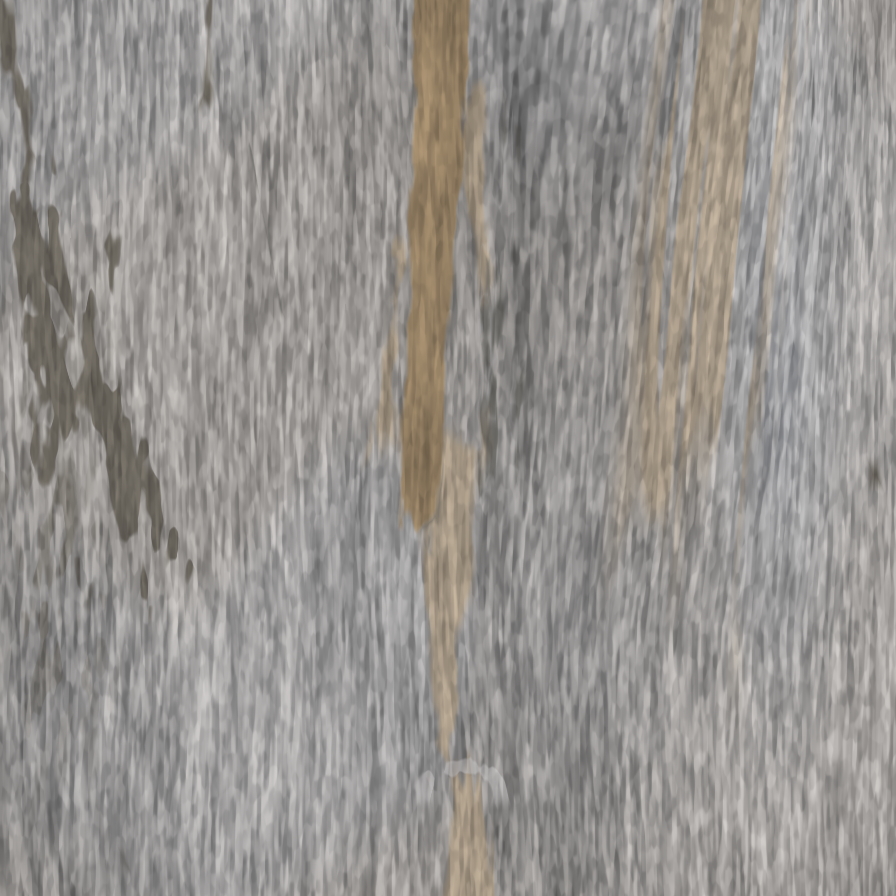
Write a WebGL 2 fragment shader that draws this texture.

```glsl
#version 300 es
precision highp float;
// Weathered grey board: fine upright grain over soft cool and warm mottling,
// with exposed tan slivers, dark worn patches and thin cracks.
// Stretched smooth cellular noise gives the grain and frays tapered slivers.
uniform vec2 u_resolution;
out vec4 outColor;

#define GRAIN_CELLS vec2(250.0, 26.0)
#define GRAIN_DEPTH 0.25
#define STREAK_DEPTH 0.09
#define MOTTLE_DEPTH 0.08
#define EDGE 0.0025
#define FRAY 0.018
#define BASE_LEVEL 0.597
#define TAN_DEEP vec3(0.575, 0.495, 0.385)
#define TAN_PALE vec3(0.650, 0.585, 0.495)
#define WORN_DARK vec3(0.385, 0.365, 0.330)
#define CRACK_DARK vec3(0.340, 0.335, 0.320)
#define FLAKE_LIGHT vec3(0.720, 0.710, 0.710)

vec3 hash3(vec2 cell) {
  vec3 q = fract(cell.xyx * vec3(0.1031, 0.1030, 0.0973));
  q += dot(q, q.yxz + 33.33);
  return fract((q.xxy + q.yzz) * q.zyx);
}

// Smooth cellular noise: random cell values blended by distance, -0.5 to 0.5
float cells(vec2 p) {
  vec2 id = floor(p), f = fract(p);
  float total = 0.0, weight = 0.0;
  for (int j = -1; j <= 1; j++)
    for (int i = -1; i <= 1; i++) {
      vec2 o = vec2(i, j);
      vec3 h = hash3(id + o + 50.0);
      vec2 d = o + h.xy - f;
      float w = exp(-6.0 * dot(d, d));
      total += w * h.z;
      weight += w;
    }
  return total / weight - 0.5;
}

// Signed distance to an upright tapered strip; ends hold low.xy, high.xy
float sliver(vec2 p, vec4 ends, float lowWidth, float highWidth) {
  float t = (p.y - ends.y) / (ends.w - ends.y);
  float side = abs(p.x - mix(ends.x, ends.z, t)) - mix(lowWidth, highWidth, clamp(t, 0.0, 1.0));
  return max(side, 0.3 * max(ends.y - p.y, p.y - ends.w));
}

float fill(float d, float soft) { return smoothstep(soft, -soft, d); }

float blob(vec2 p, vec2 centre, vec2 size) {
  vec2 q = (p - centre) / size;
  return exp(-dot(q, q));
}

void main() {
  vec2 p = gl_FragCoord.xy / u_resolution;

  // Grain coordinates lean to the right in the upper right part
  float lean = 0.09 * max(p.y - 0.3, 0.0) * smoothstep(0.5, 0.75, p.x) * smoothstep(1.05, 0.85, p.x);
  vec2 g = vec2(p.x - lean + 0.002 * sin(p.y * 11.0 + p.x * 8.0), p.y);
  float fine = 0.85 * cells(g * GRAIN_CELLS) + 0.5 * cells(g * vec2(210.0, 75.0));
  float streak = cells(g * vec2(125.0, 7.0) + 7.0);
  float wide = cells(g * vec2(34.0, 5.0) + 19.0);
  float mottle = cells(p * vec2(8.0, 4.0) + 31.0);
  float tone = cells(p * vec2(4.0, 2.5) + 43.0);
  float rough = cells(p * vec2(38.0, 13.0) + 61.0);
  float chip = cells(p * vec2(110.0, 34.0) + 83.0);
  float fray = FRAY * (rough + 0.6 * chip + 0.4 * streak);

  // Grey surface with blue and warm drifts
  float grain = GRAIN_DEPTH * fine + STREAK_DEPTH * streak;
  float level = BASE_LEVEL + grain + MOTTLE_DEPTH * mottle + 0.05 * wide + 0.04 * rough;
  level += 0.026 * cos(9.0 * (p.x - 0.25));
  level -= 0.07 * blob(p, vec2(0.58, 0.82), vec2(0.04, 0.14));
  level -= 0.05 * blob(p, vec2(0.42, 0.95), vec2(0.05, 0.15));
  level -= 0.06 * blob(p, vec2(0.06, 0.25), vec2(0.08, 0.25));
  float blue = 0.35 * smoothstep(-0.1, 0.4, tone) + 0.6 * blob(p, vec2(0.87, 0.55), vec2(0.06, 0.32));
  blue += 0.3 * blob(p, vec2(0.63, 0.3), vec2(0.16, 0.3));
  vec3 color = level * vec3(1.015, 0.993, 0.974) + blue * vec3(-0.026, -0.004, 0.026);

  // Slanted bundle of thin tan streaks
  float bundle = fill(abs(p.x - 0.78 - 0.09 * (p.y - 0.6)) - 0.075, 0.025);
  bundle *= smoothstep(0.3, 0.55, p.y + 0.4 * wide);
  float strands = smoothstep(-0.08, 0.16, 0.3 * streak + cells(g * vec2(75.0, 2.0) + 5.0));
  color = mix(color, TAN_PALE * (0.98 + 1.3 * grain), 0.75 * bundle * strands);

  // Pale slivers below and beside the main strip
  float pale = sliver(p, vec4(0.494, 0.16, 0.503, 0.52), 0.005, 0.036);
  pale = min(pale, sliver(p, vec4(0.535, -0.1, 0.51, 0.13), 0.045, 0.014) - 0.03 * streak);
  pale = min(pale, sliver(p, vec4(0.422, 0.5, 0.448, 0.72), 0.009, 0.005));
  pale = min(pale, sliver(p, vec4(0.543, 0.68, 0.528, 0.88), 0.007, 0.008));
  color = mix(color, TAN_PALE * (1.0 + 1.3 * grain), 0.8 * fill(pale + fray, 2.0 * EDGE));

  // Main exposed strip with a broken dark rim
  float strip = sliver(p, vec4(0.468, 0.42, 0.496, 1.05), 0.02, 0.031) + 0.5 * fray;
  vec3 bare = TAN_DEEP * (1.0 + 1.1 * grain + 0.2 * wide + 0.15 * rough);
  color = mix(color, bare, fill(strip, EDGE));
  float rim = fill(abs(strip - 0.002) - 0.001, EDGE) * smoothstep(-0.15, 0.15, rough);
  color = mix(color, CRACK_DARK, rim * mix(0.8, 0.35, smoothstep(0.42, 0.5, p.y)));

  // Worn patches on the left
  float tear = 0.06 * rough + 0.03 * chip + 0.03 * wide;
  float worn = sliver(p, vec4(0.15, 0.45, 0.045, 0.75), 0.012, 0.024) + tear;
  worn = min(worn, sliver(p, vec4(0.08, 0.56, 0.085, 0.69), 0.03, 0.02) + tear);
  worn = min(worn, sliver(p, vec4(0.04, 0.8, -0.005, 1.02), 0.012, 0.005) + fray);
  worn = min(worn, sliver(p, vec4(0.228, 0.88, 0.236, 1.02), 0.006, 0.004) + fray);
  worn = min(worn, sliver(p, vec4(0.977, 0.46, 0.975, 0.48), 0.006, 0.004));
  color = mix(color, WORN_DARK * (1.0 + 1.2 * grain), 0.88 * fill(worn, 1.5 * EDGE));
  float smudge = blob(p, vec2(0.06, 0.4), vec2(0.07, 0.22)) * smoothstep(0.0, 0.3, 0.5 * wide + chip);
  color = mix(color, WORN_DARK + grain, 0.6 * smudge);

  // Cracks scattered beside the strip, each with a lit left edge
  for (int i = 0; i < 12; i++) {
    vec3 h = hash3(vec2(float(i), 17.0));
    vec2 low = vec2(0.52 + 0.06 * h.x, 0.42 + 0.42 * h.y);
    vec4 ends = vec4(low, low + vec2(0.012 * (h.z - 0.3), 0.05 + 0.1 * h.z));
    float crack = sliver(p, ends, 0.002, 0.001) + 0.6 * fray;
    color = mix(color, FLAKE_LIGHT, 0.3 * fill(abs(crack - 0.005) - 0.001, EDGE) * step(p.x, low.x));
    color = mix(color, CRACK_DARK + 0.5 * grain, 0.65 * fill(crack, EDGE));
  }
  float slit = sliver(p, vec4(0.315, 0.65, 0.255, 0.96), 0.001, 0.001) + 0.02 * max(-rough, 0.0);
  slit = min(slit, sliver(p, vec4(0.14, 0.03, 0.136, 0.05), 0.004, 0.002));
  color = mix(color, CRACK_DARK, 0.6 * fill(slit, EDGE));

  // Curled pale flake above the lowest tan patch
  float curl = abs(length((p - vec2(0.518, 0.108)) * vec2(1.0, 1.2)) - 0.043) - 0.006 + 1.3 * fray;
  float flake = fill(curl, EDGE) * smoothstep(0.095, 0.115, p.y);
  color = mix(color, FLAKE_LIGHT + 0.6 * grain, 0.7 * flake);

  outColor = vec4(clamp(color, 0.0, 1.0), 1.0);
}
```
